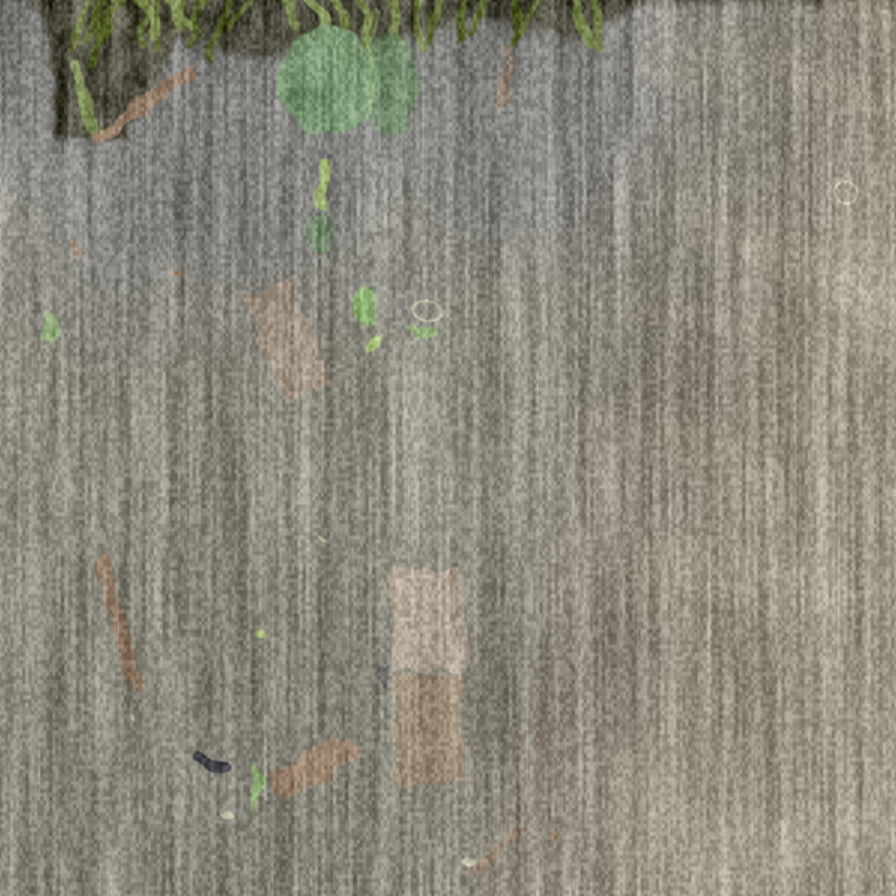
This texture is drawn by a Shadertoy shader. Its source:

```glsl
// Murky shallow water under fine vertical streaks, with a weedy bank along the top,
// sunken slabs, twigs, leaves and floating specks. Stretched value noise makes the
// water; wobbled distance functions make the objects, which the streaks then veil.

const vec3 WATER_COOL = vec3(0.525, 0.525, 0.515);
const vec3 WATER_MID  = vec3(0.535, 0.525, 0.480);
const vec3 WATER_WARM = vec3(0.590, 0.562, 0.500);
const vec3 GLINT      = vec3(0.69, 0.66, 0.59);
const vec3 BANK_DARK  = vec3(0.27, 0.26, 0.20);
const vec3 GRASS      = vec3(0.37, 0.42, 0.19);
const vec3 GRASS_PALE = vec3(0.58, 0.66, 0.40);
const vec3 PAD        = vec3(0.46, 0.58, 0.43);
const vec3 LEAF       = vec3(0.55, 0.69, 0.44);
const vec3 SLAB       = vec3(0.67, 0.62, 0.56);
const vec3 SLAB_DEEP  = vec3(0.60, 0.53, 0.43);
const vec3 WOOD       = vec3(0.60, 0.50, 0.41);
const vec3 SHELL      = vec3(0.80, 0.79, 0.69);
const vec3 SHADOW     = vec3(0.22, 0.22, 0.25);
const float STREAK_FINE = 0.17, STREAK_BROAD = 0.12, GRAIN = 0.19;
const float EDGE = 0.0022;      // softness of sharp outlines
const float WOBBLE = 0.011;     // irregularity of outlines
const float SPECK_CELLS = 9.0;
const int BLADES = 26;

float hash(vec2 p) {
    vec3 h = fract(vec3(p.xyx) * 0.1031);
    h += dot(h, h.yzx + 33.33);
    return fract((h.x + h.y) * h.z);
}

float noise(vec2 p) {
    vec2 i = floor(p), f = fract(p);
    f = f * f * (3.0 - 2.0 * f);
    return mix(mix(hash(i), hash(i + vec2(1, 0)), f.x),
               mix(hash(i + vec2(0, 1)), hash(i + vec2(1, 1)), f.x), f.y);
}

vec2 turn(vec2 p, float a) {
    return vec2(cos(a) * p.x + sin(a) * p.y, cos(a) * p.y - sin(a) * p.x);
}

float ellipse(vec2 p, vec2 r) { return (length(p / r) - 1.0) * min(r.x, r.y); }

float box(vec2 p, vec2 r) {
    vec2 d = abs(p) - r;
    return length(max(d, 0.0)) + min(max(d.x, d.y), 0.0);
}

float stick(vec2 p, vec2 a, vec2 b, float r) {
    vec2 d = b - a;
    return length(p - a - d * clamp(dot(p - a, d) / dot(d, d), 0.0, 1.0)) - r;
}

float cover(float d, float soft) { return 1.0 - smoothstep(-soft, soft, d); }

void paint(inout vec3 col, vec3 ink, float d, float alpha) {
    col = mix(col, ink, alpha * cover(d, max(EDGE, 0.7 / iResolution.y)));
}

vec3 water(vec2 p) {
    float cloud = noise(p * 4.0) * 0.6 + noise(p * 9.0 + 7.0) * 0.4;
    vec3 col = mix(WATER_COOL, WATER_MID, smoothstep(0.1, 0.5, p.y + 0.3 * (cloud - 0.5)));
    col = mix(col, WATER_WARM, smoothstep(0.45, 1.0, p.x + 0.25 * (p.y - 0.5)));
    col += 0.07 * (cloud - 0.5);
    // Slanting ripples of light on the right
    vec2 r = turn(p, 0.28);
    float ripple = noise(vec2(r.x * 4.0, r.y * 17.0 + 2.0 * noise(p * 5.0)));
    col = mix(col, GLINT, 0.55 * smoothstep(0.58, 0.95, ripple) * smoothstep(0.55, 0.9, p.x));
    return col - 0.06 * cover(p.y - 0.12, 0.12) * cover(p.x - 0.6, 0.2);
}

void bank(inout vec3 col, vec2 p, vec2 w) {
    float reach = 0.012 + 0.065 * noise(vec2(p.x * 17.0, 3.0));
    reach *= smoothstep(0.02, 0.07, p.x) * (1.0 - smoothstep(0.62, 0.72, p.x));
    float wedge = max(abs(w.x - 0.135 + 0.2 * w.y) - 0.085 + 0.3 * w.y, w.y - 0.155);
    vec3 mud = BANK_DARK + 0.22 * (noise(p * vec2(90, 45)) - 0.5);
    col = mix(col, mud, 0.85 * cover(w.y - reach, 0.012));
    col = mix(col, mud + 0.03, 0.9 * cover(wedge, 0.006));
    for (int i = 0; i < BLADES; i++) {
        float k = float(i), h = hash(vec2(k, 5));
        float x = i < 10 ? 0.1 + 0.011 * k : 0.23 + 0.029 * (k - 10.0);
        vec2 tip = vec2(x + 0.07 * (h - 0.5), 0.025 + 0.045 * hash(vec2(k, 9)));
        paint(col, mix(GRASS, GRASS_PALE, h * h), stick(w, vec2(x, -0.01), tip, 0.003 + 0.003 * h), 0.85);
    }
    paint(col, GRASS_PALE, stick(w, vec2(0.087, 0.07), vec2(0.102, 0.145), 0.006), 0.75);
    paint(col, WOOD, stick(w, vec2(0.108, 0.154), vec2(0.212, 0.08), 0.007), 0.9);
    // Round floating pads with a pale midrib
    paint(col, PAD * 0.94, ellipse(w - vec2(0.436, 0.094), vec2(0.029, 0.059)), 0.8);
    paint(col, PAD + 0.1 * (noise(p * 28.0) - 0.5), ellipse(w - vec2(0.367, 0.09), vec2(0.056, 0.061)), 0.92);
    paint(col, LEAF, stick(w, vec2(0.418, 0.01), vec2(0.412, 0.12), 0.002), 0.5);
}

void sunken(inout vec3 col, vec2 w) {
    paint(col, SLAB_DEEP, box(w - vec2(0.479, 0.815), vec2(0.038, 0.06)), 0.75);
    paint(col, SHADOW, stick(w, vec2(0.429, 0.75), vec2(0.432, 0.768), 0.004), 0.5);
    paint(col, SLAB, box(w - vec2(0.478, 0.692), vec2(0.038, 0.054)) - 0.004, 0.9);
    paint(col, mix(SLAB, WOOD, 0.3), box(turn(w - vec2(0.322, 0.38), -0.4), vec2(0.028, 0.064)), 0.75);
    paint(col, WOOD, stick(w, vec2(0.115, 0.627), vec2(0.152, 0.765), 0.009), 0.8);
    paint(col, WOOD * 1.05, stick(w, vec2(0.318, 0.873), vec2(0.382, 0.84), 0.016), 0.8);
    paint(col, WOOD, stick(w, vec2(0.53, 0.972), vec2(0.58, 0.928), 0.005), 0.6);
    paint(col, WOOD, stick(w, vec2(0.567, 0.06), vec2(0.561, 0.115), 0.007), 0.5);
    paint(col, SHADOW, stick(w, vec2(0.219, 0.845), vec2(0.251, 0.856), 0.007), 0.9);
}

void floating(inout vec3 col, vec2 p, vec2 w) {
    paint(col, LEAF, ellipse(w - vec2(0.406, 0.342), vec2(0.012, 0.021)), 0.95);
    paint(col, LEAF, ellipse(w - vec2(0.473, 0.368), vec2(0.016, 0.006)), 0.8);
    paint(col, LEAF, ellipse(w - vec2(0.055, 0.37), vec2(0.011, 0.017)), 0.7);
    paint(col, PAD, ellipse(w - vec2(0.359, 0.26), vec2(0.013, 0.02)), 0.7);
    paint(col, LEAF, ellipse(w - vec2(0.286, 0.878), vec2(0.008, 0.023)), 0.8);
    paint(col, GRASS_PALE * 1.15, stick(w, vec2(0.364, 0.185), vec2(0.357, 0.232), 0.005), 0.85);
    paint(col, SHELL, abs(ellipse(turn(p - vec2(0.944, 0.215), 0.5), vec2(0.013, 0.012))) - 0.001, 0.85);
    paint(col, SHELL, abs(ellipse(turn(p - vec2(0.477, 0.347), 0.2), vec2(0.016, 0.011))) - 0.001, 0.9);
    // Specks scattered over the left two thirds
    vec2 cell = floor(p * SPECK_CELLS);
    float pick = hash(cell + 3.0), size = 0.003 + 0.006 * pow(hash(cell + 21.0), 3.0);
    vec2 spot = (cell + 0.2 + 0.6 * vec2(hash(cell + 40.0), hash(cell + 60.0))) / SPECK_CELLS;
    float present = step(pick, 0.33) * step(0.25, spot.y) * step(spot.x, 0.62);
    vec3 ink = mix(SHELL, pick < 0.1 ? WOOD : GRASS_PALE * 1.2, step(pick, 0.17));
    paint(col, ink, ellipse(turn(w - spot, pick * 19.0), vec2(1.3, 0.8) * size), 0.9 * present);
}

void mainImage(out vec4 fragColor, in vec2 fragCoord) {
    vec2 p = fragCoord / iResolution.xy;
    p.y = 1.0 - p.y;    // measured down from the bank
    vec2 w = p + WOBBLE * (vec2(noise(p * 55.0), noise(p * 55.0 + 31.0)) - 0.5);
    vec3 col = water(p);
    sunken(col, w);
    bank(col, p, w);
    floating(col, p, w);
    // Vertical streaks and fine grain over everything
    float fine = noise(p * vec2(230, 9)) - 0.5;
    float broad = noise(p * vec2(100, 4) + 17.0) - 0.5;
    float grain = noise(p * vec2(300, 230) + 5.0) - 0.5;
    float line = smoothstep(0.8, 1.0, noise(p * vec2(250, 7) + 71.0));
    col += STREAK_FINE * fine + STREAK_BROAD * broad + GRAIN * grain + 0.06 * line;
    fragColor = vec4(clamp(col, 0.0, 1.0), 1.0);
}
```
